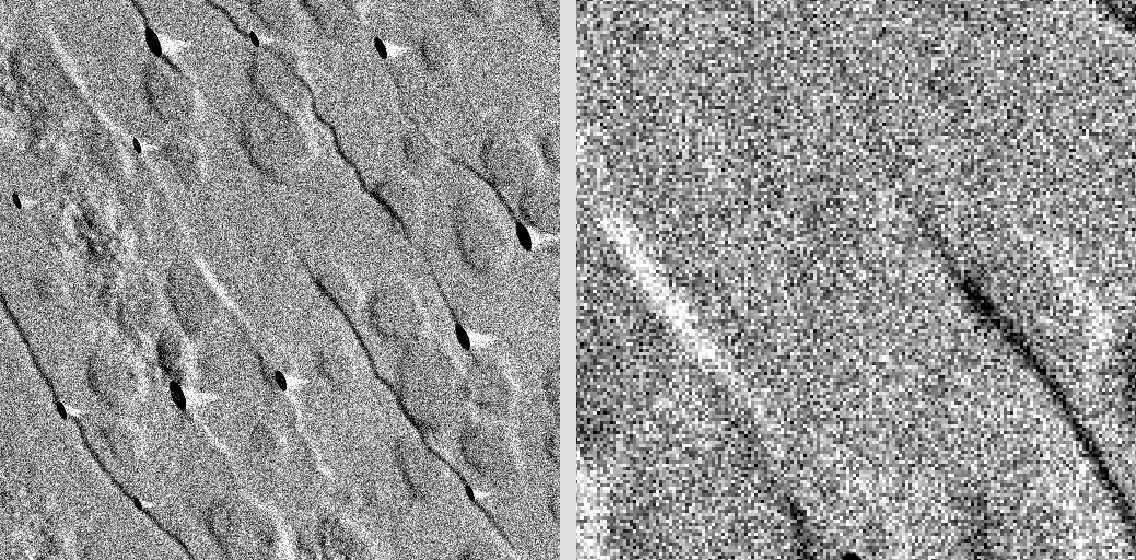
Left: the whole. Right: its middle third, enlarged.
Give the GLSL for this texture, as a Shadertoy shader.

```glsl
// Grainy grey relief of a pitted plain, lit from one side: rounded hollows with
// a dark left rim and a bright right rim, diagonal cracks, and boulders strung
// along the cracks with black shade and a pale flare. Strong grain covers all.

const vec2 ALONG = vec2(0.58, -0.815);   // direction of the cracks
const vec2 ACROSS = vec2(0.815, 0.58);
const float CELL = 0.135;                // spacing of the hollows
const float GRAIN_CELLS = 512.0;
const float CRACKS = 6.0;

float hash(vec2 p) {
    vec3 q = fract(vec3(p.xyx) * vec3(0.1031, 0.1030, 0.0973));
    q += dot(q, q.yzx + 33.33);
    return fract((q.x + q.y) * q.z);
}

float noise(vec2 p) {
    vec2 i = floor(p), f = fract(p);
    f = f * f * (3.0 - 2.0 * f);
    return mix(mix(hash(i), hash(i + vec2(1, 0)), f.x),
               mix(hash(i + vec2(0, 1)), hash(i + vec2(1, 1)), f.x), f.y);
}

float fbm(vec2 p) {
    float sum = 0.0, amp = 0.5;
    for (int i = 0; i < 4; i++) {
        sum += amp * noise(p);
        p = p * 2.03 + 17.0;
        amp *= 0.5;
    }
    return sum;
}

float ridge(float d, float width) {
    return exp(-d * d / (width * width));
}

// Rim light and faint inner shade of one lumpy hollow
float hollow(vec2 q, float radius, float seed) {
    q = vec2(q.x + 0.25 * q.y, q.y * mix(0.65, 1.0, hash(vec2(seed, 3.0))));
    float a = atan(q.y, q.x);
    float lump = 0.09 * sin(3.0 * a + seed) + 0.05 * sin(5.0 * a + 2.0 * seed);
    float d = length(q) - radius * (1.0 + lump);
    d += 0.010 * (noise(q * 60.0 + seed) - 0.5);
    float light = cos(a - 0.15);
    float rim = light > 0.0 ? 0.27 * ridge(d, 0.009) : 0.33 * ridge(d + 0.003, 0.008);
    float patchy = mix(0.45, 1.1, noise(q * 22.0 + seed * 3.0));
    return light * rim * patchy - 0.05 * smoothstep(0.008, -0.012, d);
}

// Hollows on a jittered grid, fewer near the lower left
float hollows(vec2 p) {
    float tone = 0.0;
    vec2 home = floor(p / CELL);
    for (int y = -1; y <= 1; y++)
    for (int x = -1; x <= 1; x++) {
        vec2 id = home + vec2(x, y) + 20.0;
        vec2 jitter = 0.2 + 0.6 * vec2(hash(id + 5.3), hash(id + 41.7));
        vec2 center = (id - 20.0 + jitter) * CELL;
        float chance = 0.78 * smoothstep(0.2, 0.45, dot(center, ACROSS));
        float radius = mix(0.024, 0.064, hash(id + 77.1));
        if (hash(id + 9.9) < chance)
            tone += hollow(p - center, radius, 40.0 * hash(id + 13.0));
    }
    return tone;
}

// Place of a crack across the slope, as it wanders along it
float crackPath(float i, float t) {
    return 0.27 + 0.163 * i + 0.12 * (hash(vec2(i, 7.0)) - 0.5) * t
         + 0.05 * (noise(vec2(t * 5.0 + 9.0, i * 9.0)) - 0.5)
         + 0.014 * (noise(vec2(t * 25.0 + 40.0, i * 5.0 + 3.0)) - 0.5);
}

float crack(float i, float s, float t) {
    float d = s - crackPath(i, t);
    float strength = smoothstep(0.15, 0.65, noise(vec2(t * 7.0 + 30.0, i * 3.0 + 1.0)));
    strength = max(strength, i < 0.5 ? 0.85 : 0.2);
    float dark = 0.10 * ridge(d + 0.012, 0.009) - 0.42 * ridge(d, 0.005);
    float bright = 0.24 * ridge(d, 0.007) - 0.10 * ridge(d + 0.013, 0.008);
    return strength * (abs(i - 1.5) < 1.0 ? bright : dark);
}

// Black shade on the left, ragged pale flare tapering to the right
float boulder(vec2 q, float size) {
    q /= size;
    q.x += 0.35 * q.y;
    float shade = smoothstep(1.12, 0.88, length(q / vec2(0.45, 1.0)));
    float ragged = 0.5 * (noise(q * 3.5 + 50.0) - 0.5);
    float edge = abs(q.y + 0.1) - 0.85 * (1.0 - q.x / 2.6) + ragged;
    float flare = smoothstep(0.2, -0.2, edge) * smoothstep(0.1, 0.4, q.x);
    return mix(0.42 * flare, -0.85, shade);
}

float cracksAndBoulders(vec2 p) {
    float s = dot(p, ACROSS), t = dot(p, ALONG), tone = 0.0;
    for (float i = 0.0; i < CRACKS; i++) {
        tone += crack(i, s, t);
        float mid = 0.27 + 0.163 * i;
        float first = max(-1.4 * mid, 0.71 * mid - 1.23);
        float last = min(0.71 * mid, 1.72 - 1.4 * mid);
        for (float k = 0.0; k < 2.0; k++) {
            float spot = mix(first, last, (k + mix(0.15, 0.85, hash(vec2(i, k + 21.0)))) / 2.0);
            vec2 center = ACROSS * crackPath(i, spot) + ALONG * spot;
            tone += boulder(p - center, mix(0.011, 0.026, hash(vec2(i + 4.0, k + 60.0))));
        }
    }
    return tone;
}

// Side-lit rough ground, strong in one band and in the lower left corner
float roughGround(vec2 p) {
    float s = dot(p, ACROSS);
    float band = ridge(s - 0.47, 0.09) * smoothstep(0.42, 0.62, noise(p * 6.0 + 3.0));
    float corner = smoothstep(0.16, 0.08, s);
    float slope = fbm(p * 28.0) - fbm(p * 28.0 + vec2(0.22, 0.06));
    return slope * (0.35 + 1.5 * band + 1.3 * corner);
}

// Bell-shaped grain with zero mean
float grain(vec2 p) {
    vec2 id = floor(p * GRAIN_CELLS);
    return hash(id + 11.0) + hash(id + 631.0) + hash(id + 1277.0) - 1.5;
}

void mainImage(out vec4 fragColor, in vec2 fragCoord) {
    vec2 p = fragCoord / iResolution.y;
    float tone = 0.595 + 0.09 * (fbm(p * 5.0 + 8.0) - 0.47);
    tone += 0.03 * (p.x - p.y);
    tone += hollows(p) + cracksAndBoulders(p) + roughGround(p);
    tone += 0.41 * grain(p);
    fragColor = vec4(vec3(clamp(tone, 0.0, 1.0)), 1.0);
}
```
